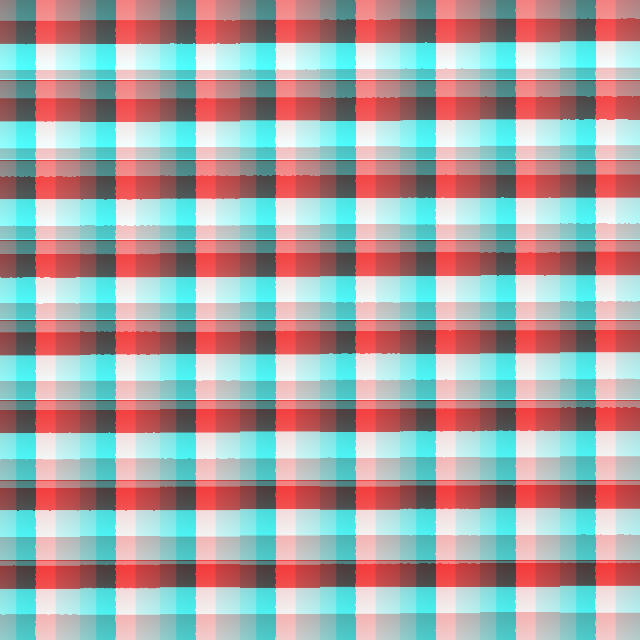
Give the GLSL for this pattern, as a Shadertoy shader.

```glsl
// Two-tone plaid: red varies across each tile, while green and blue vary down it.
// Vertical stripes lock to the tile grid; horizontal bands run on a slightly shorter
// period, so they creep against the tile seams. Gradient noise chips some edges.

const float TILES = 8.0;             // tiles across and down
const float BAND_PERIOD = 0.972;     // band spacing, in tiles
const float BAND_START = 0.258;      // top of the first low band
const float BAND_TILT = 0.0042;      // rise of the bands per tile column
const float ROW_CHIP = 0.009;        // depth of chips on band edges, in tiles
const float COL_CHIP = 0.007;        // depth of chips on stripe edges
const float CHIP_RATE = 20.0;        // chips per tile along an edge
const float CHIP_SPREAD = 2.4;       // higher leaves more edges unbroken
const float SEAM_WIDTH = 0.010;      // thin lines on the tile seams
const float LAST_BRIGHT_SEAM = 5.0;  // seams below this lose their light line
const float RAMP = 0.30;             // brightening down each tile

const vec2 COL_SHADE = vec2(0.0, 0.204);  // start and end of each stripe
const vec2 COL_LOW = vec2(0.204, 0.441);
const vec2 COL_HIGH = vec2(0.441, 0.694);
const vec2 ROW_LOW = vec2(0.0, 0.297);    // in band periods
const vec2 ROW_HIGH = vec2(0.297, 0.634);

float hash(vec2 p) {
    return fract(sin(dot(p, vec2(127.1, 311.7))) * 43758.5);
}

float cornerSlope(vec2 cell, vec2 offset) {
    float angle = 6.2832 * hash(cell);
    return dot(vec2(cos(angle), sin(angle)), offset);
}

float gradientNoise(vec2 p) {
    vec2 i = floor(p), f = fract(p);
    vec2 u = f * f * (3.0 - 2.0 * f);
    vec2 e = vec2(1.0, 0.0);
    float a = mix(cornerSlope(i, f), cornerSlope(i + e.xy, f - e.xy), u.x);
    float b = mix(cornerSlope(i + e.yx, f - e.yx), cornerSlope(i + e.xx, f - e.xx), u.x);
    return mix(a, b, u.y);
}

// Small, square-shouldered notches along an edge, from 0 to 1.
float chips(vec2 p, float bias) {
    return smoothstep(-0.04, 0.04, gradientNoise(p) + bias);
}

// Smooth-edged stripe on a repeating unit interval.
float stripe(float phase, vec2 span, float blur) {
    float center = 0.5 * (span.x + span.y);
    float d = abs(fract(phase - center + 0.5) - 0.5) - 0.5 * (span.y - span.x);
    return 1.0 - smoothstep(-blur, blur, d);
}

// Red: shaded, low, high and middle stripes.
float columnTone(vec2 p, float blur) {
    float x = fract(p.x);
    float notch = COL_CHIP * chips(vec2(p.y * CHIP_RATE, floor(p.x) * 7.3 + 0.4), 0.2);
    float tone = 0.83 - 0.4 * fract(x - COL_HIGH.y + 0.05);
    tone = mix(tone, 0.59 - 0.45 * x, stripe(x, COL_SHADE, blur));
    tone = mix(tone, 0.94 + 0.1 * (x - COL_HIGH.x), stripe(x, COL_HIGH, blur));
    float low = stripe(x, vec2(COL_LOW.x, 0.5), blur)
              * (1.0 - smoothstep(-blur, blur, x - notch - COL_LOW.y));
    return mix(tone, 0.32 - 0.15 * (x - COL_LOW.x), low);
}

// Green and blue: drifting bands over a ramp that restarts at each seam.
float rowTone(vec2 p, float blur) {
    vec2 tile = floor(p);
    float y = fract(p.y);
    float drifted = p.y - BAND_START + BAND_TILT * tile.x;

    // Each edge of each tile gets its own chance of being chipped.
    float edgeIndex = floor(3.0 * drifted / BAND_PERIOD + 0.45);
    float bias = CHIP_SPREAD * (hash(vec2(tile.x, edgeIndex)) - 0.5);
    float notch = ROW_CHIP * chips(vec2(p.x * CHIP_RATE, edgeIndex * 5.3 + 0.4), bias);
    float phase = (drifted - notch) / BAND_PERIOD;

    float tone = 0.635;
    tone = mix(tone, 0.345, stripe(phase, ROW_LOW, blur));
    tone = mix(tone, 0.88, stripe(phase, ROW_HIGH, blur));
    tone += RAMP * (y - 0.45);

    // Light line above each seam, dark line below it.
    float lightLine = 1.0 - smoothstep(-blur, blur, 1.0 - y - SEAM_WIDTH);
    float darkLine = 1.0 - smoothstep(-blur, blur, y - SEAM_WIDTH);
    lightLine *= step(tile.y + 0.5, LAST_BRIGHT_SEAM);
    darkLine *= step(0.5, tile.y);
    return mix(mix(tone, 0.98, lightLine), 0.27, darkLine);
}

void mainImage(out vec4 fragColor, in vec2 fragCoord) {
    vec2 p = TILES * fragCoord / iResolution.xy;
    p.y = TILES - p.y;  // count tiles downward from the top
    float blur = 0.35 * TILES / iResolution.y;

    float red = columnTone(p, blur);
    float cyan = rowTone(p, blur);
    fragColor = vec4(clamp(vec3(red, cyan, cyan), 0.0, 1.0), 1.0);
}
```
